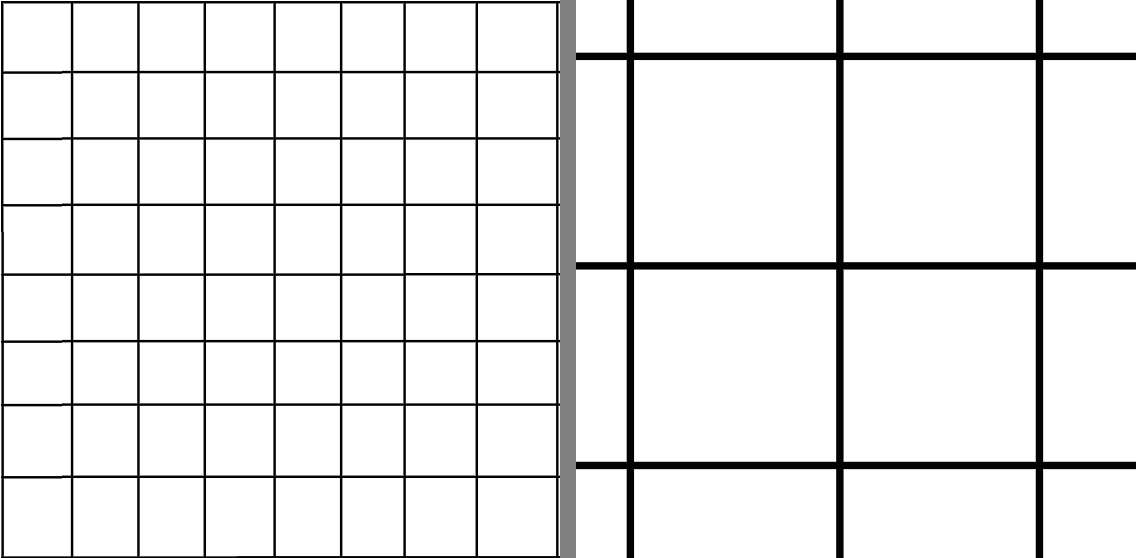
Left, the full canvas; right, a detail of the centre.
A WebGL 1 fragment shader for this pattern:

```glsl
precision highp float;

// An 8 by 8 grid of thin black lines on white with slightly uneven cells.
// Both axes share one list of gaps, summed in a loop; each line is a box-filtered
// distance, and small steps along some lines give a hand-joined look.

uniform vec2 u_resolution;

// Lengths are fractions of the canvas width, measured from the top left.
const vec3 PAPER = vec3(1.0);
const vec3 INK = vec3(0.008);
const float LINE_WIDTH = 0.0044;
const float FIRST_LINE = 0.0040;
const vec4 GAPS_NEAR = vec4(0.1247, 0.1185, 0.1185, 0.1247);
const vec4 GAPS_FAR = vec4(0.1188, 0.1133, 0.1289, 0.1438);
const float JOINT_X = 0.110;       // end of the lowered stubs on the left
const float STUB_DROP = 0.0009;
const float RAISED_X = 0.722;      // start of the raised part of the middle line
const float MIDDLE_RISE = 0.0007;
const float BORDER_JOINT_Y = 0.415;
const float BORDER_SHIFT = 0.0007;
const float BOTTOM_JOINT_X = 0.423;

// Picks one component of a vec4 by a whole-number index.
float component(vec4 v, float index) {
  vec4 match = 1.0 - step(0.5, abs(vec4(0.0, 1.0, 2.0, 3.0) - index));
  return dot(v, match);
}

float gapAfter(float index) {
  return index < 3.5 ? component(GAPS_NEAR, index)
                     : component(GAPS_FAR, index - 4.0);
}

// 1 when two whole-number indices agree.
float same(float a, float b) {
  return 1.0 - step(0.5, abs(a - b));
}

// Share of a pixel covered by a straight line.
float lineCoverage(float offset, float pixel) {
  return clamp((0.5 * LINE_WIDTH - abs(offset)) / pixel + 0.5, 0.0, 1.0);
}

// Vertical displacement of a row line, positive downward.
float rowShift(float index, float x) {
  float inner = step(0.5, index) * step(index, 7.5);
  float middle = same(index, 4.0);
  float stub = inner * (1.0 - middle) * (1.0 - step(JOINT_X, x));
  float raised = middle * step(RAISED_X, x);
  float bottom = same(index, 8.0) * (1.0 - step(BOTTOM_JOINT_X, x));
  return STUB_DROP * stub - MIDDLE_RISE * raised + 0.5 * STUB_DROP * bottom;
}

// Horizontal displacement of the left border below its joint.
float columnShift(float index, float y) {
  return same(index, 0.0) * BORDER_SHIFT * step(BORDER_JOINT_Y, y);
}

void main() {
  float pixel = 1.0 / u_resolution.x;
  vec2 p = vec2(gl_FragCoord.x, u_resolution.y - gl_FragCoord.y) * pixel;

  // Nine lines each way bound the eight cells.
  float position = FIRST_LINE;
  float ink = 0.0;
  for (int i = 0; i < 9; i++) {
    float index = float(i);
    float column = lineCoverage(p.x - position - columnShift(index, p.y), pixel);
    float row = lineCoverage(p.y - position - rowShift(index, p.x), pixel);
    ink = max(ink, max(column, row));
    position += gapAfter(index);
  }

  // Clear the margin outside the frame.
  float outer = FIRST_LINE - 0.5 * LINE_WIDTH;
  vec2 inside = clamp((p - outer) / pixel + 0.5, 0.0, 1.0);
  ink *= inside.x * inside.y;

  gl_FragColor = vec4(mix(PAPER, INK, ink), 1.0);
}
```
